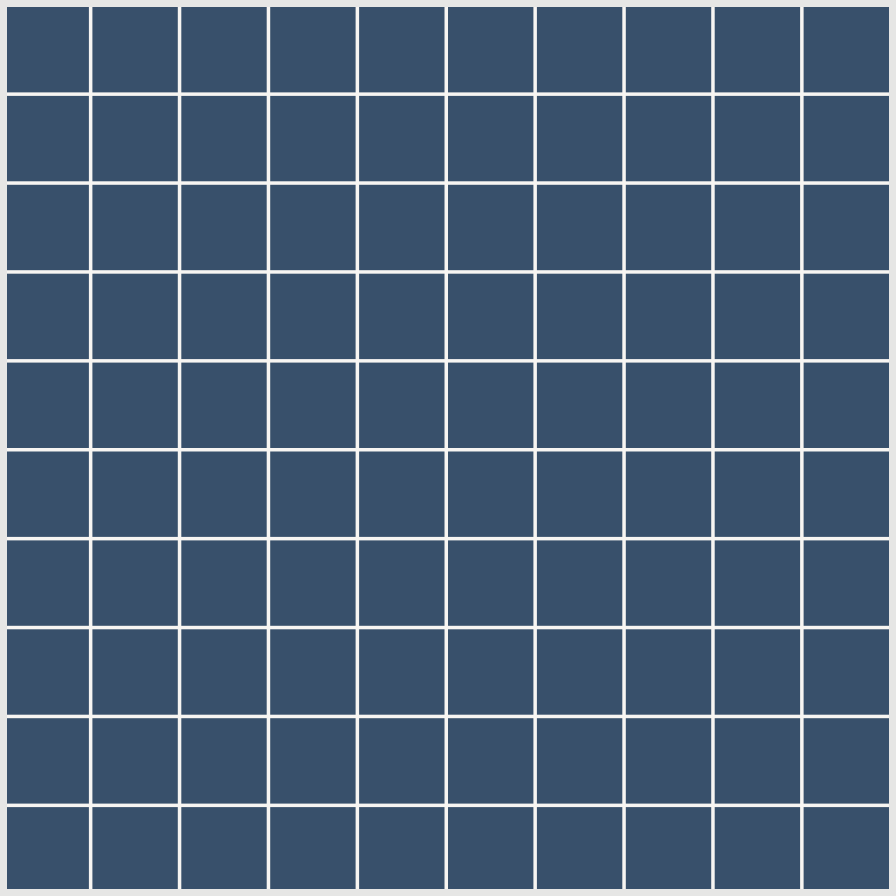
This pattern is drawn by a WebGL 1 fragment shader. Its source:

```glsl
precision highp float;

// A flat blue field ruled into ten by ten square tiles by thin pale lines,
// with a slightly greyer frame around the canvas.
// Lines are repeated bands, smoothed by exact one-pixel box coverage.

#define TILE_PITCH   0.09922
#define LINE_WIDTH   0.003906
#define FRAME_WIDTH  0.007813
#define TILE_COLOR   vec3(0.218, 0.314, 0.418)
#define LINE_COLOR   vec3(0.970, 0.960, 0.950)
#define FRAME_COLOR  vec3(0.903, 0.903, 0.898)

uniform vec2 u_resolution;

// Total band length between the origin and x, for bands that open each pitch.
vec2 bandLength(vec2 x) {
    vec2 cell = floor(x / TILE_PITCH);
    return cell * LINE_WIDTH + min(x - cell * TILE_PITCH, LINE_WIDTH);
}

// Share of a pixel covered by the bands, for each axis.
vec2 bandCoverage(vec2 p, vec2 pixel) {
    return (bandLength(p + 0.5 * pixel) - bandLength(p - 0.5 * pixel)) / pixel;
}

// Share of a pixel covered by the frame along the canvas edges.
float frameCoverage(vec2 p, vec2 pixel) {
    vec2 edgeDistance = min(p, 1.0 - p);
    vec2 cover = clamp((FRAME_WIDTH - edgeDistance) / pixel + 0.5, 0.0, 1.0);
    return 1.0 - (1.0 - cover.x) * (1.0 - cover.y);
}

void main() {
    vec2 pixel = 1.0 / u_resolution;
    vec2 p = gl_FragCoord.xy * pixel;

    // Union of the vertical and horizontal lines.
    vec2 bands = clamp(bandCoverage(p, pixel), 0.0, 1.0);
    float grid = 1.0 - (1.0 - bands.x) * (1.0 - bands.y);

    vec3 color = mix(TILE_COLOR, LINE_COLOR, grid);
    color = mix(color, FRAME_COLOR, frameCoverage(p, pixel));

    gl_FragColor = vec4(color, 1.0);
}
```
